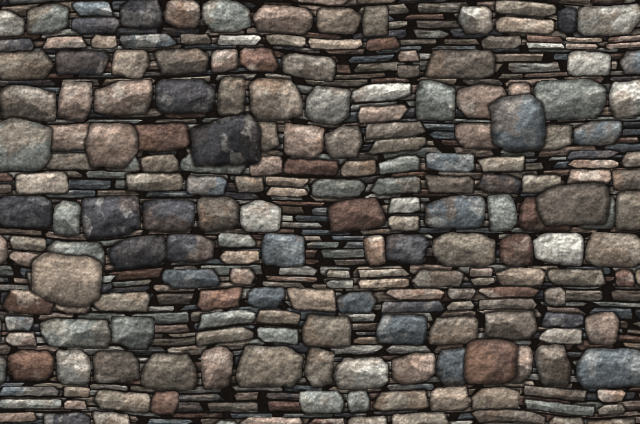
Reproduce this texture procedurally as a Shadertoy shader.

```glsl
// Dry-stone wall: angular field stones in rough courses, packed with thin dark slates.

const vec3 ROCKS[9] = vec3[9](
    vec3(.43, .40, .36), vec3(.51, .46, .41), vec3(.35, .37, .38),
    vec3(.25, .25, .26), vec3(.44, .45, .43), vec3(.58, .57, .54),
    vec3(.36, .29, .26), vec3(.50, .44, .40), vec3(.38, .35, .32));
const vec3 MORTAR_SHADE = vec3(.095, .078, .068);
const vec3 RUST = vec3(.44, .34, .27);
const vec3 LICHEN = vec3(.64, .62, .58);

float hash(vec2 p) {
    vec3 q = fract(p.xyx * .1031);
    q += dot(q, q.yzx + 33.33);
    return fract((q.x + q.y) * q.z);
}

float noise(vec2 p) {
    vec2 i = floor(p), f = fract(p);
    f = f * f * (3. - 2. * f);
    return mix(mix(hash(i), hash(i + vec2(1, 0)), f.x),
               mix(hash(i + vec2(0, 1)), hash(i + 1.), f.x), f.y);
}

float fbm(vec2 p) {
    float sum = 0., gain = .53;
    for (int i = 0; i < 4; i++) {
        sum += gain * noise(p);
        p = mat2(1.6, 1.2, -1.2, 1.6) * p + 17.;
        gain *= .5;
    }
    return sum;
}

float smoothMax(float a, float b, float k) {
    float h = max(k - abs(a - b), 0.) / k;
    return max(a, b) + h * h * k * .25;
}

// Jittered one-dimensional cell: low edge, high edge, index.
float edge(float i, float seed, float jitter) {
    return i + jitter * (hash(vec2(i, seed)) - .5);
}

vec3 span(float x, float seed, float jitter) {
    float i = floor(x);
    if (x < edge(i, seed, jitter)) i -= 1.;
    else if (x >= edge(i + 1., seed, jitter)) i += 1.;
    return vec3(edge(i, seed, jitter), edge(i + 1., seed, jitter), i);
}

// Rounded block with four randomly tilted corner cuts.
float stoneDistance(vec2 q, vec2 size, float seed) {
    float small = min(size.x, size.y);
    float radius = small * mix(.15, .55, hash(vec2(seed, 1.)));
    vec2 b = abs(q) - size + radius;
    float d = length(max(b, 0.)) + min(max(b.x, b.y), 0.) - radius;
    for (float k = 0.; k < 4.; k++) {
        float angle = .785 + 1.571 * k + 1.1 * (hash(vec2(seed, k + 2.)) - .5);
        vec2 n = vec2(cos(angle), sin(angle));
        float reach = dot(abs(n), size) * mix(.68, 1., hash(vec2(seed, k + 7.)));
        d = smoothMax(d, dot(q, n) - reach, .15 * small);
    }
    return d;
}

// Brightness of a few broken planes; upward ones catch more light.
float facets(vec2 u, float seed) {
    float sum = 0., total = 0.;
    for (float k = 0.; k < 6.; k++) {
        float angle = 1.047 * k + 6.28 * hash(vec2(seed, k + 21.));
        vec2 n = vec2(cos(angle), sin(angle));
        float weight = exp(24. * (dot(u, n) + .6 * hash(vec2(seed, k + 31.))));
        sum += weight * (1. + .17 * n.y + .3 * (hash(vec2(seed, k + 41.)) - .5));
        total += weight;
    }
    return sum / total;
}

vec3 rockColor(vec2 p, float seed) {
    vec3 rock = ROCKS[int(hash(vec2(seed, 11.)) * 8.99)];
    rock *= mix(.88, 1.12, hash(vec2(seed, 12.)));
    float rust = smoothstep(.5, .62, fbm(p * 17. + seed)) * hash(vec2(seed, 13.));
    float lichen = smoothstep(.52, .62, fbm(p * 30. - seed)) * hash(vec2(seed, 14.));
    return mix(mix(rock, RUST, .4 * rust), LICHEN, .55 * lichen);
}

void paintStone(inout vec3 color, vec2 p, vec2 q, vec2 size, float seed, vec2 grain, float tone, float blur) {
    q += .007 * (vec2(fbm(p * 45.), fbm(p * 45. + 70.)) - .5) * min(1., size.y / .02);
    float tilt = .2 * (hash(vec2(seed, 15.)) - .5) * min(1., size.y / size.x);
    q += tilt * vec2(q.y, -q.x);
    float d = stoneDistance(q, size, seed);
    float relief = fbm(p * grain + seed) - fbm((p + vec2(-.002, .004)) * grain + seed);
    float rim = smoothstep(0., .26 * size.y, -d);
    float light = mix(.58, 1.04, rim) * (1. + .17 * q.y / size.y) * (1. + 1.1 * relief);
    light *= facets(q / size + .4 * (fbm(p * 40. + seed) - .5), seed);
    color = mix(MORTAR_SHADE * .75, color, mix(.2, 1., smoothstep(0., .009, d)));
    color = mix(color, rockColor(p, seed) * light * tone, 1. - smoothstep(-blur, blur, d));
}

// One layer of stones in jittered courses; some cells split into stacked pieces.
void layStones(inout vec3 color, vec2 p, vec2 cell, float jitter, vec2 fill, vec2 slack,
               float coverage, float splitting, float layer, vec2 grain, float tone, float blur) {
    vec2 g = p / cell;
    vec3 row = span(g.y, layer, jitter);
    g.x += 9. * hash(vec2(row.z, layer + 3.));
    vec3 column = span(g.x, layer + row.z * 13. + 400., jitter);
    float seed = 97. * hash(vec2(column.z + layer, row.z + 60.));
    if (hash(vec2(seed, 16.)) > coverage) return;
    vec2 size = .5 * cell * vec2(column.y - column.x, row.y - row.x);
    vec2 q = (g - .5 * vec2(column.x + column.y, row.x + row.y)) * cell;
    float parts = hash(vec2(seed, 17.)) < splitting ? 2. : 1.;
    float part = clamp(floor((q.y / size.y * .5 + .5) * parts), 0., parts - 1.);
    q.y -= size.y * ((2. * part + 1.) / parts - 1.);
    size.y /= parts;
    seed += part * 3.7;
    vec2 scale = fill + slack * vec2(hash(vec2(seed, 19.)), hash(vec2(seed, 20.)));
    q -= size * (1. - scale) * (2. * vec2(hash(vec2(seed, 51.)), hash(vec2(seed, 52.))) - 1.);
    size = max(size * scale - .0008, vec2(.002));
    paintStone(color, p, q, size, seed, grain, tone, blur);
}

void mainImage(out vec4 fragColor, in vec2 fragCoord) {
    vec2 p = fragCoord / iResolution.y + 3.;
    float blur = .8 / iResolution.y;
    vec2 bent = p + vec2(.012, .026) * (vec2(noise(p * 8.), noise(p * 5. + 40.)) - .5);
    vec3 color = MORTAR_SHADE;
    // Thin slates, then coursed stones, then a few large boulders
    layStones(color, bent, vec2(.12, .019), .5, vec2(.95, .85), vec2(.05, .15), 1., 0., 5., vec2(35, 150), .74, blur);
    layStones(color, bent, vec2(.114, .069), .66, vec2(.93, .78), vec2(.07, .22), .9, .16, 120., vec2(60, 75), 1.04, blur);
    layStones(color, bent, vec2(.23, .19), .3, vec2(.54, .52), vec2(.16, .16), .36, 0., 260., vec2(50, 60), 1., blur);
    // Mineral speckle
    color *= mix(.78, 1.22, .6 * noise(p * 230.) + .4 * noise(p * 110.));
    fragColor = vec4(clamp(color, 0., 1.), 1.);
}
```
